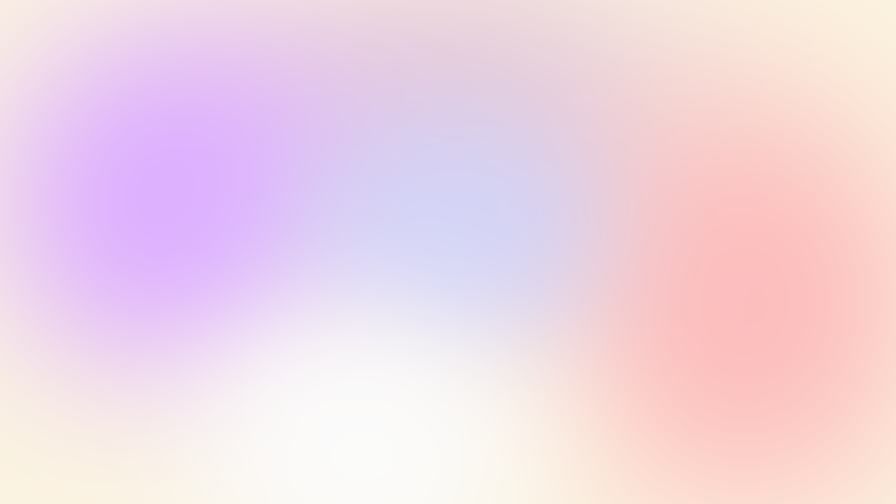
Reproduce this background procedurally as a Shadertoy shader.

```glsl
// Colours
const vec3 CREAM  = vec3(0.985, 0.955, 0.880);
const vec3 MAUVE  = vec3(0.875, 0.755, 0.850);
const vec3 VIOLET = vec3(0.870, 0.690, 1.000);
const vec3 CORAL  = vec3(0.990, 0.735, 0.735);
const vec3 BLUE   = vec3(0.820, 0.830, 0.975);
const vec3 WHITE  = vec3(0.985, 0.985, 0.985);

// Glows: centre (xy) and radii (zw), as fractions of the canvas
const vec4 MAUVE_GLOW  = vec4(0.50, 0.72, 0.28, 0.38);
const vec4 VIOLET_GLOW = vec4(0.20, 0.60, 0.215, 0.37);
const vec4 CORAL_GLOW  = vec4(0.83, 0.40, 0.21, 0.43);
const vec4 BLUE_GLOW   = vec4(0.50, 0.54, 0.18, 0.26);
const vec4 WHITE_GLOW  = vec4(0.40, 0.12, 0.20, 0.30);

// Above 1.0 the glows get a flatter core and a quicker fade
const float FALLOFF = 1.3;

// Elliptical soft falloff: 1 at the centre, 1/e at the radii
float glow(vec2 uv, vec4 shape) {
    vec2 d = (uv - shape.xy) / shape.zw;
    return exp(-pow(dot(d, d), FALLOFF));
}

void mainImage(out vec4 fragColor, in vec2 fragCoord) {
    vec2 uv = fragCoord / iResolution.xy;

    // Layer the glows from back to front
    vec3 color = CREAM;
    color = mix(color, MAUVE,  0.80 * glow(uv, MAUVE_GLOW));
    color = mix(color, VIOLET, glow(uv, VIOLET_GLOW));
    color = mix(color, CORAL,  0.95 * glow(uv, CORAL_GLOW));
    color = mix(color, BLUE,   0.90 * glow(uv, BLUE_GLOW));
    color = mix(color, WHITE,  0.95 * glow(uv, WHITE_GLOW));

    fragColor = vec4(color, 1.0);
}
```
